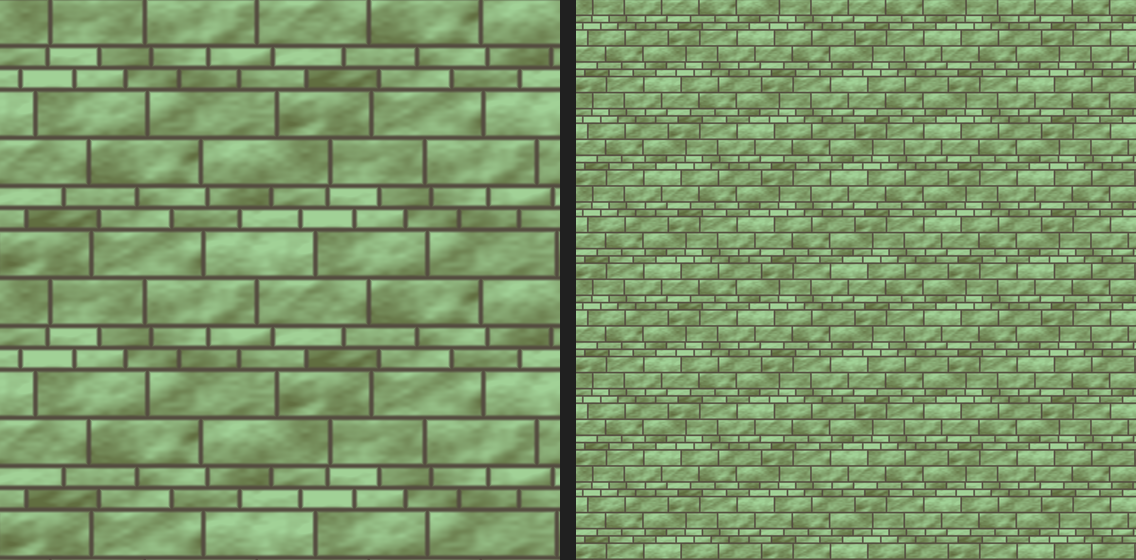
Left: one tile. Right: repeated 3 by 3.
A three.js fragment shader for this texture:

```glsl
varying vec2 vUv;

float hash(vec2 p) {
  vec3 q = fract(p.xyx * vec3(0.1031, 0.1030, 0.0973));
  q += dot(q, q.yzx + 33.33);
  return fract((q.x + q.y) * q.z);
}

float noise(vec2 p) {
  vec2 cell = floor(p);
  vec2 f = fract(p);
  f = f * f * (3.0 - 2.0 * f);
  float low = mix(hash(cell), hash(cell + vec2(1.0, 0.0)), f.x);
  float high = mix(hash(cell + vec2(0.0, 1.0)), hash(cell + 1.0), f.x);
  return mix(low, high, f.y);
}

// Centre of the i-th upright joint in a course, on a canvas 128 units wide
float joint(float i, float course, bool thin) {
  if (thin) {
    float stretch = 3.7 * cos(6.28318 * (i - 7.1 - 0.6 * course) / 9.0);
    return 15.8 - 7.2 * course + i * 128.0 / 9.0 + stretch;
  }
  float index = floor(mod(i + 0.5, 5.0));
  float slip = abs(index - course * 2.0 / 3.0) < 0.5 ? 4.0 : 0.0;
  return 7.5 + 0.2 * course + i * 25.6 + slip;
}

// Streaks climb to the right; each brick has its own seed
float stoneTone(vec2 local, vec2 size, vec2 seed, bool thin) {
  vec2 along = vec2(dot(local, vec2(0.92, -0.39)), dot(local, vec2(0.39, 0.92)));
  vec2 offset = seed * vec2(23.0, 37.0) + 50.0;
  float broad = noise(along / vec2(11.0, 4.2) + offset);
  float streak = noise(along / vec2(5.0, 1.9) + offset + 71.0);
  float grain = noise(local / vec2(2.0, 1.0) + offset + 133.0);
  float tone = 0.56 + 0.85 * (broad - 0.5) + 0.35 * (streak - 0.5);
  tone += 0.2 * (grain - 0.5) + 0.24 * (0.5 - local.y / size.y);
  tone += (thin ? 0.55 : 0.12) * (hash(seed + 9.0) - 0.5);
  return clamp(tone, 0.0, 1.0);
}

void main() {
  // Four courses per band; every second band moves half the width
  vec2 p = vec2(vUv.x, 1.0 - vUv.y) * 128.0 + vec2(0.0, 0.5);
  float band = floor(p.y / 32.0);
  float x = mod(p.x - 64.0 * band, 128.0);
  float y = mod(p.y, 32.0);

  float course = step(11.0, y) + step(16.0, y) + step(21.0, y);
  bool thin = course > 0.5 && course < 2.5;
  float top = thin ? 6.0 + 5.0 * course : 7.0 * course;
  float height = thin ? 5.0 : 11.0;

  // Brick between two uneven joints
  float count = thin ? 9.0 : 5.0;
  float i = floor((x - joint(0.0, course, thin)) * count / 128.0);
  if (x < joint(i, course, thin)) i -= 1.0;
  else if (x >= joint(i + 1.0, course, thin)) i += 1.0;
  float left = joint(i, course, thin);
  vec2 size = vec2(joint(i + 1.0, course, thin) - left, height);
  vec2 local = vec2(x - left, y - top);
  vec2 seed = vec2(floor(mod(i + 0.5, count)), course);

  // Stone and soft-edged mortar
  float tone = stoneTone(local, size, seed, thin);
  vec3 darkMoss = vec3(0.38, 0.43, 0.25);
  vec3 paleGreen = vec3(0.63, 0.82, 0.59);
  vec3 mortarBrown = vec3(0.33, 0.30, 0.25);
  vec2 edge = min(local, size - local);
  float mortar = 1.0 - smoothstep(0.1, 0.95, min(edge.x, edge.y));
  vec3 color = mix(mix(darkMoss, paleGreen, tone), mortarBrown, mortar);
  gl_FragColor = vec4(color, 1.0);
}
```
